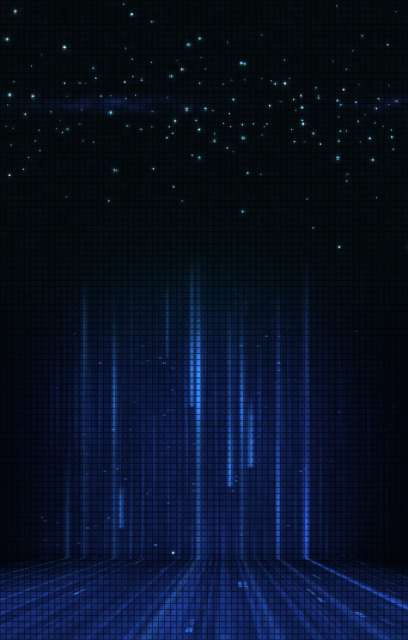
Give the GLSL for this background, as a WebGL 2 fragment shader.

```glsl
#version 300 es
precision highp float;

uniform vec2 u_resolution;
out vec4 fragColor;

const float HORIZON = 0.128;

// Each beam: x, lower end, upper end, strength
const vec4 BEAMS[12] = vec4[12](
    vec4(0.165, 0.12, 0.30, 0.30), vec4(0.208, 0.12, 0.61, 0.50),
    vec4(0.281, 0.12, 0.58, 0.58), vec4(0.297, 0.175, 0.25, 0.55),
    vec4(0.410, 0.44, 0.57, 0.25), vec4(0.470, 0.365, 0.62, 0.62),
    vec4(0.487, 0.12, 0.63, 0.88), vec4(0.564, 0.24, 0.54, 0.66),
    vec4(0.594, 0.12, 0.57, 0.58), vec4(0.614, 0.27, 0.39, 0.72),
    vec4(0.682, 0.12, 0.58, 0.60), vec4(0.750, 0.12, 0.63, 0.78));

// Height of the brightest part of each beam
const float HOT[12] = float[12](
    0.16, 0.50, 0.38, 0.20, 0.50, 0.41, 0.40, 0.26, 0.37, 0.29, 0.21, 0.18);

float hash(vec2 p) {
    vec3 q = fract(vec3(p.xyx) * 0.1031);
    q += dot(q, q.yzx + 33.33);
    return fract((q.x + q.y) * q.z);
}

vec2 gradient(vec2 cell) {
    float a = 6.2832 * hash(cell);
    return vec2(cos(a), sin(a));
}

float gradientNoise(vec2 p) {
    vec2 i = floor(p), f = fract(p);
    vec2 s = f * f * f * (f * (f * 6.0 - 15.0) + 10.0);
    vec2 e = vec2(1, 0);
    float low = mix(dot(gradient(i), f), dot(gradient(i + e.xy), f - e.xy), s.x);
    float high = mix(dot(gradient(i + e.yx), f - e.yx), dot(gradient(i + e.xx), f - e.xx), s.x);
    return mix(low, high, s.y);
}

float bell(float x, float width) {
    return exp(-x * x / (width * width));
}

vec3 stars(vec2 p) {
    vec3 sum = vec3(0);
    for (int k = 0; k < 3; k++) {
        float scale = 27.0 + 8.0 * float(k);
        vec2 q = p * scale, cell = floor(q);
        vec2 seed = cell + 57.0 * float(k + 1);
        vec2 offset = 0.2 + 0.6 * vec2(hash(seed + 3.1), hash(seed + 7.7));
        float height = (cell.y + offset.y) / scale;
        float density = 0.36 * bell(height - 0.83, 0.085) + 0.045 * smoothstep(0.53, 0.70, height);
        float size = hash(seed + 13.3);
        float radius = mix(0.0011, 0.0025, size * size * size);
        float d = length(q - cell - offset) / scale;
        float lit = step(hash(seed), density) * (0.5 + 0.6 * size);
        vec3 tint = mix(vec3(0.28, 0.70, 0.85), vec3(0.65, 0.90, 0.97), hash(seed + 19.0));
        sum += tint * lit * (bell(d, radius) + 0.08 * bell(d, radius * 3.0));
    }
    return sum;
}

vec3 beams(float x, float y) {
    vec3 sum = vec3(0);
    for (int i = 0; i < 12; i++) {
        vec4 b = BEAMS[i];
        float dx = x - b.x;
        float ends = smoothstep(b.y - 0.003, b.y + 0.003, y)
                   * (1.0 - smoothstep(mix(b.y, b.z, 0.6), b.z, y));
        float heat = b.w * ends * (0.42 + 0.62 * bell(y - HOT[i], 0.07));
        float core = bell(dx, 0.0035 + 0.0045 * b.w * b.w);
        vec3 tint = mix(vec3(0.18, 0.48, 0.76), vec3(0.18, 0.34, 0.82), smoothstep(0.6, 0.75, x));
        sum += heat * (core * tint + exp(-abs(dx) / 0.022) * vec3(0.01, 0.03, 0.09));
    }
    return sum;
}

void main() {
    vec2 uv = gl_FragCoord.xy / u_resolution;
    vec2 p = gl_FragCoord.xy / u_resolution.y;

    // Unfold the floor so wall beams continue as perspective rays
    float depth = max(HORIZON - uv.y, 0.0);
    float x = 0.55 + (uv.x - 0.55) / (1.0 + depth / 0.0625);
    float y = max(uv.y, HORIZON);
    float onFloor = smoothstep(0.0, 0.004, depth);

    // Dark sky and blue wall with steep flanks
    vec3 color = mix(vec3(0.008, 0.016, 0.034), vec3(0.018, 0.047, 0.062), smoothstep(0.35, 0.65, uv.y));
    float rise = 1.0 - smoothstep(0.32, 0.63, y);
    float side = exp(-pow(abs(x - 0.49) / 0.37, 3.0));
    float mottling = 1.0 + 0.3 * gradientNoise(vec2(x * 22.0, y * 5.0));
    color += vec3(0.048, 0.094, 0.262) * rise * side * mottling;
    color += vec3(0.0, 0.030, 0.042) * bell(uv.x - 0.48, 0.24) * bell(uv.y - 0.53, 0.09);

    // Floor sheen with fine rays, dim along the seam
    float rays = gradientNoise(vec2(x * 95.0, 8.5)) + 0.6 * gradientNoise(vec2(x * 190.0, depth * 20.0));
    color += vec3(0.020, 0.045, 0.115) * onFloor * smoothstep(0.0, 0.09, depth) * (1.0 + 1.1 * rays);
    color *= 1.0 - 0.3 * bell(uv.y - HORIZON + 0.005, 0.018);

    // Nebula band
    float haze = bell(uv.x - 0.28, 0.19) + 0.6 * bell(uv.x - 1.0, 0.12);
    haze *= bell(uv.y - 0.837, 0.011) * (0.8 + 1.3 * gradientNoise(p * vec2(25, 70)));
    color += vec3(0.045, 0.065, 0.21) * max(haze, 0.0);

    // Light beams and faint columns
    color += beams(x, y) * mix(1.0, 0.72, onFloor);
    float column = smoothstep(0.1, 0.5, gradientNoise(vec2(x * 110.0, y * 4.0)));
    color += vec3(0.025, 0.065, 0.15) * column * rise * side;

    // Small data dashes on the wall and longer ones on the floor
    vec2 track = mix(p * vec2(150, 260), vec2(x * 130.0, depth * 85.0), step(0.0005, depth));
    vec2 cell = floor(track), f = fract(track);
    float cluster = smoothstep(-0.2, 0.3, gradientNoise(cell * vec2(0.15, 0.08)));
    float dash = step(mix(0.986, 0.93, onFloor), hash(cell + 41.0)) * cluster;
    dash *= smoothstep(0.05, 0.2, f.x) * (1.0 - smoothstep(0.75, 0.95, f.x));
    dash *= smoothstep(0.05, 0.25, f.y) * (1.0 - smoothstep(0.75, 0.95, f.y));
    dash *= 0.4 + 0.6 * hash(cell + 77.0);
    color += vec3(0.12, 0.31, 0.52) * dash * side * (1.0 - smoothstep(0.42, 0.58, uv.y));

    color += stars(p);

    // Dark mesh over everything, with slightly uneven tiles
    vec2 tile = p * 105.0;
    vec2 mesh = 0.5 - abs(fract(tile) - 0.5);
    float soft = 105.0 / u_resolution.y;
    vec2 gap = 1.0 - smoothstep(vec2(0.02), vec2(0.05 + soft * 0.8), mesh);
    color *= 0.92 + 0.16 * hash(floor(tile));
    color *= 1.0 - 0.48 * max(gap.x, gap.y);

    fragColor = vec4(color, 1.0);
}
```
